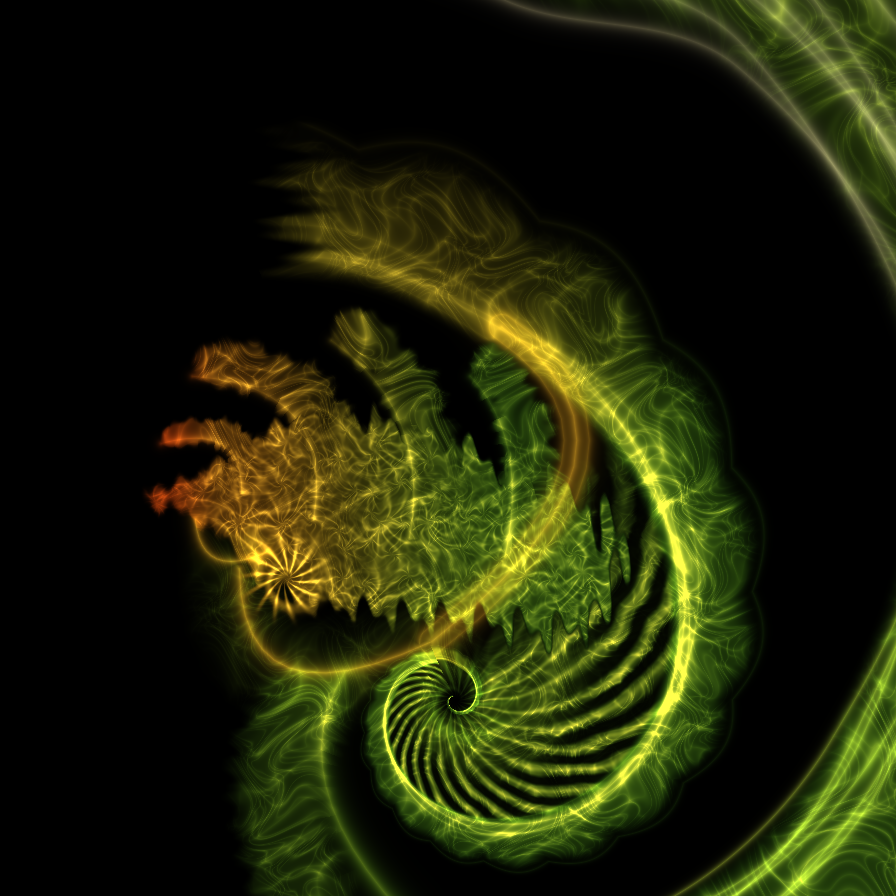
Write a three.js fragment shader that draws this background.

```glsl
// Glowing fern-like spiral: a coiled green frond, an amber leaf and a great outer arc on black.
varying vec2 vUv;

const vec2 HUB = vec2(.508, .219);
const float COIL = .378; // growth of the log spiral per radian
const float TAU = 6.28319;

float fall(float a, float b, float x) { return 1. - smoothstep(a, b, x); }
float ridge(float d, float w) { return exp(-abs(d) / w); }

vec2 hash2(vec2 p) {
  return fract(sin(vec2(dot(p, vec2(127.1, 311.7)), dot(p, vec2(269.5, 183.3)))) * 43758.5);
}

// Layered warped sines: fine crossing filaments
float web(vec2 p) {
  float sum = 0., amp = .5;
  for (int i = 0; i < 5; i++) {
    p = mat2(.8, .6, -.6, .8) * p * 1.45 + .9 * sin(p.yx * 1.3 + float(i));
    sum += amp * pow(1. - abs(sin(p.x)), 3.);
    amp *= .85;
  }
  return sum;
}

// Cellular bursts: veins radiating from scattered points
float bursts(vec2 p, float arms) {
  float sum = 0.;
  p += .12 * sin(p.yx * 5.) + .06 * sin(p.yx * 11.);
  for (int j = -1; j <= 1; j++) for (int i = -1; i <= 1; i++) {
    vec2 cell = floor(p) + vec2(float(i), float(j));
    vec2 h = hash2(cell), d = p - cell - .2 - .6 * h;
    float r = length(d);
    float ray = .5 + .5 * cos(atan(d.y, d.x) * arms + 3. * sin(r * 4.) + h.x * TAU);
    sum += pow(ray, 4.) * exp(-r * r * 3.) * smoothstep(0., .2, r) + .6 * exp(-r * 7.);
  }
  return sum;
}

// Quadratic curve: x = distance, y = position along it
vec2 curve(vec2 p, vec2 a, vec2 b, vec2 c) {
  vec2 best = vec2(9., 0.), from = a;
  for (int i = 1; i <= 12; i++) {
    float t = float(i) / 12.;
    vec2 to = mix(mix(a, b, t), mix(b, c, t), t), e = to - from;
    float k = clamp(dot(p - from, e) / dot(e, e), 0., 1.);
    float d = length(p - from - e * k);
    if (d < best.x) best = vec2(d, t + (k - 1.) / 12.);
    from = to;
  }
  return best;
}

// Small coil with curved spokes
float whorl(vec2 q, float arms, float size) {
  float r = length(q) / size + .01, a = atan(q.y, q.x);
  float spokes = pow(.5 + .5 * cos(arms * a - 3. * log(r)), 3.);
  float coil = pow(.5 + .5 * cos(a - log(r) / COIL), 12.);
  return .6 * (spokes + coil) * fall(.4, 1.1, r) * smoothstep(.04, .3, r);
}

// Feathery lobe: fuzzy blade with a bright lower rib
float lobe(vec2 p, vec2 a, vec2 b, vec2 c, float width, float fuzz) {
  vec2 blade = curve(p - vec2(.5, .35) * width, a, b, c), rib = curve(p, a, b, c);
  float w = width * (.85 + .25 * sin(blade.y * 38.) * sin(blade.y * 17.)) * (1.2 - .4 * blade.y);
  return fall(.45 * w, w, blade.x) * (.26 + .5 * fuzz) + ridge(rib.x, .006) * (.6 - .2 * rib.y);
}

// Light density to colour, from leaf green to amber
vec3 tone(float v, float warm) {
  v = min(v, 1.15);
  vec3 green = vec3(.27, .58, .09) * v + vec3(.5, .26, .13) * v * v * v;
  vec3 amber = vec3(.76, .42, .06) * v + vec3(.26, .3, .12) * v * v * v;
  return mix(green, amber, warm);
}

void main() {
  vec2 p = vUv, q = p - HUB;
  float r = length(q) + .0001, a = atan(q.y, q.x);
  if (a > 2.) a -= TAU;
  float s = log(r / .319) - COIL * a; // zero on the frond's outer edge
  float fine = web(p * 38.);

  // Frond band with scalloped rim and bright inner strands
  float inner = -.31 + .08 * smoothstep(1.4, 1.9, a), tip = smoothstep(.8, 1.6, a);
  float coil = s < -2. ? s + COIL * TAU : s;
  float rim = -.03 + .04 * tip + .05 * abs(sin(a * 9.));
  float alive = smoothstep(.3, .37, p.x + .02 * sin(p.y * 120.) + .01 * sin(p.y * 310.));
  float frond = fall(rim - .1, rim, coil) * smoothstep(inner - .06, inner + .02, coil)
    * (.24 + .45 * fine + .42 * ridge(coil - inner, .12)) + .16 * ridge(coil - rim, .008);
  for (int i = 0; i < 4; i++) {
    float k = float(i);
    frond += .26 * ridge(coil - inner - .02 * k - .04 * sin(a * (1.6 + .4 * k) + k * 1.9), .014);
  }
  vec3 col = tone(frond * alive * (1. - .35 * tip), .55 * tip);

  // Curved ribs between hub and band, with dark gaps near their ends
  float inside = max(fall(.95, 1.12, a), fall(-2.4, -2.3, s)) * fall(inner - .05, inner + .02, s);
  float reach = clamp((s + 2.3) / 2., 0., 1.);
  float sway = .5 * sin(s * 7.) + .5 * sin(p.x * 60. + 3. * sin(p.y * 40.)) + .6 * fine;
  float rib = .5 + .5 * cos(24. * (a - .75 * reach * reach * reach) + sway);
  float gaps = mix(1., .12 + .88 * smoothstep(.1, .7, rib), smoothstep(-1.2, -.6, s));
  float ribs = gaps * (.3 + .4 * fine + .32 * pow(rib, 5.) + .2 * bursts(p * 20., 7.));
  col += tone(inside * ribs * smoothstep(.005, .04, r) * (1. - .6 * smoothstep(.5, .9, a)), .15);
  col += tone(.4 * whorl(q, 16., .075), .1);

  // Great outer arc
  float high = smoothstep(.2, .9, a), strands = 0.;
  float depth = s - .3 - .13 * smoothstep(-.1, .7, a) + .1 * smoothstep(1.15, 1.5, a);
  float arc = smoothstep(-.01, .1, depth) * (.34 + .5 * web(p * 24.));
  for (int i = 0; i < 6; i++) {
    float k = float(i);
    strands += ridge(depth - .03 - .035 * k - .03 * sin(a * 3. + k * 2.3), .009);
  }
  vec3 silk = mix(vec3(.34, .38, .1), vec3(.28, .26, .19), high);
  col += smoothstep(-1.1, -.9, a) * (tone(arc * (1. - .25 * high), .15 * high) + strands * silk);

  // Lower left stem
  vec2 stem = curve(p, vec2(.385, .25), vec2(.31, .13), vec2(.45, -.02));
  vec2 fur = curve(p, vec2(.34, .21), vec2(.27, .12), vec2(.37, -.05));
  float furry = fall(.025, .062 + .006 * sin(fur.y * 60.), fur.x);
  col += tone(furry * (.23 + .4 * fine) + .6 * ridge(stem.x, .01), .1);

  // Leaf body and its lobes
  vec2 spine = curve(p, vec2(.18, .445), vec2(.38, .45), vec2(.61, .375));
  float w = .022 + .092 * smoothstep(0., .42, spine.y) - .025 * smoothstep(.6, 1., spine.y)
    + (.3 + spine.y) * (.011 * sin(p.x * 150. + p.y * 60.) + .009 * sin(p.x * 290.));
  float leaf = fall(w - .02, w, spine.x)
    * (.34 + .3 * bursts(p * 13., 9.) + .22 * bursts(p * 30., 7.) + .25 * fine);
  leaf = max(leaf, lobe(p, vec2(.27, .45), vec2(.27, .53), vec2(.18, .505), .024, fine));
  for (int i = 0; i < 3; i++) {
    float k = float(i);
    leaf = max(leaf, lobe(p, vec2(.35 + .107 * k, .42 - .02 * k), vec2(.375 + .108 * k, .57 - .03 * k),
      vec2(.215 + .155 * k, .58 + .04 * k * (2. - k)), .045, fine));
  }
  leaf += whorl(p - vec2(.319, .355), 14., .06);
  col = mix(col, tone(leaf, fall(.22, .58, p.x)), min(leaf * 3., .95));
  col *= mix(vec3(1), vec3(1.15, .65, .6), fall(.18, .25, p.x));

  // Amber sweep joining frond, hub and leaf
  float sweep = curve(p, vec2(.56, .635), vec2(.76, .5), vec2(.482, .284)).x;
  float bowl = curve(p, vec2(.482, .284), vec2(.27, .185), vec2(.267, .365)).x;
  float hook = curve(p, vec2(.218, .42), vec2(.225, .35), vec2(.3, .385)).x;
  float cords = ridge(sweep, .01) + .5 * ridge(sweep - .014, .005);
  cords = max(cords, max(ridge(bowl, .007), ridge(hook, .005)));
  col += tone(.7 * cords, .8) + tone(.3 * fall(0., .075, bowl) * (.4 + fine), .25);

  gl_FragColor = vec4(min(col, 1.), 1.);
}
```
